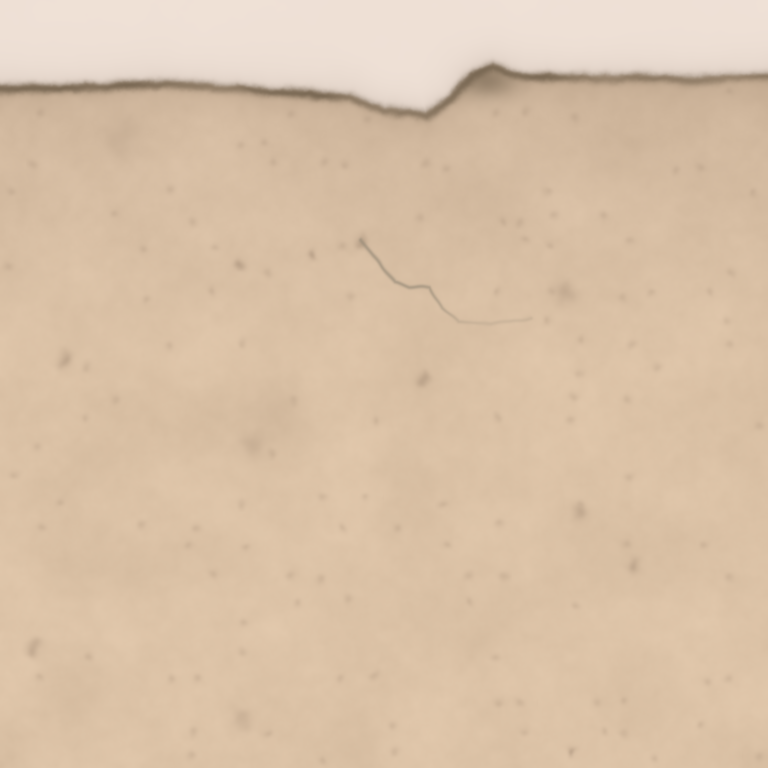
Give the GLSL for this texture, as a WebGL 2 fragment shader.

```glsl
#version 300 es
precision highp float;
// Aged tan paper with a dark torn rim below a pale backing sheet.
// The rim and a hairline crack are polylines roughened by noise;
// layered value noise mottles the paper, with soft stains and flecks on top.
#define RIM_WIDTH 0.0065
#define RIM_ROUGHNESS 0.007
#define MOTTLE 0.055
#define GRAIN 0.022
#define CRACK_WIDTH 0.0026
#define FLECK_CELLS 30.0
#define FLECK_DENSITY 0.16

uniform vec2 u_resolution;
out vec4 outColor;

const vec3 PAPER = vec3(0.858, 0.758, 0.648);
const vec3 BACKING = vec3(0.935, 0.880, 0.838);
const vec3 SHADOW = vec3(0.840, 0.780, 0.735);
const vec3 RIM = vec3(0.450, 0.385, 0.305);
const vec3 STAIN = vec3(0.560, 0.470, 0.390);
const vec3 CRACK = vec3(0.600, 0.550, 0.475);

const int RIM_POINTS = 16;
const vec2 rimPath[RIM_POINTS] = vec2[](
  vec2(0.0, 0.887), vec2(0.10, 0.887), vec2(0.20, 0.893), vec2(0.27, 0.890),
  vec2(0.35, 0.882), vec2(0.456, 0.876), vec2(0.50, 0.858), vec2(0.555, 0.851),
  vec2(0.586, 0.873), vec2(0.615, 0.903), vec2(0.642, 0.915), vec2(0.68, 0.902),
  vec2(0.74, 0.900), vec2(0.83, 0.901), vec2(0.91, 0.898), vec2(1.0, 0.903));

const int CRACK_POINTS = 9;
const vec2 crackPath[CRACK_POINTS] = vec2[](
  vec2(0.469, 0.688), vec2(0.488, 0.664), vec2(0.514, 0.632),
  vec2(0.534, 0.626), vec2(0.560, 0.625), vec2(0.577, 0.599),
  vec2(0.596, 0.581), vec2(0.638, 0.577), vec2(0.690, 0.586));

// Stains: centre and radius; small ones are darker.
const int STAINS = 14;
const vec3 stains[STAINS] = vec3[](
  vec3(0.312, 0.659, 0.008), vec3(0.406, 0.665, 0.006), vec3(0.469, 0.685, 0.009),
  vec3(0.082, 0.534, 0.009), vec3(0.554, 0.505, 0.009), vec3(0.045, 0.157, 0.010),
  vec3(0.745, 0.022, 0.007), vec3(0.314, 0.062, 0.015), vec3(0.752, 0.332, 0.010),
  vec3(0.825, 0.263, 0.010), vec3(0.327, 0.418, 0.016), vec3(0.160, 0.820, 0.025),
  vec3(0.355, 0.465, 0.040), vec3(0.735, 0.618, 0.012));

float hash(vec2 p) {
  vec3 q = fract(vec3(p.xyx) * 0.1031);
  q += dot(q, q.yzx + 33.33);
  return fract((q.x + q.y) * q.z);
}

float noise(vec2 p) {
  vec2 cell = floor(p), f = fract(p);
  f = f * f * (3.0 - 2.0 * f);
  return mix(mix(hash(cell), hash(cell + vec2(1, 0)), f.x),
             mix(hash(cell + vec2(0, 1)), hash(cell + 1.0), f.x), f.y);
}

float fbm(vec2 p) {
  float sum = 0.0, amp = 0.5;
  for (int i = 0; i < 4; i++) {
    sum += amp * noise(p);
    p = mat2(1.6, 1.2, -1.2, 1.6) * p + 7.3;
    amp *= 0.5;
  }
  return sum / 0.9375;
}

float segment(vec2 p, vec2 a, vec2 b) {
  vec2 ab = b - a;
  return length(p - a - ab * clamp(dot(p - a, ab) / dot(ab, ab), 0.0, 1.0));
}

float gauss(float d, float width) { return exp(-d * d / (width * width)); }

// Signed distance to the torn rim, positive over the backing.
float rimDistance(vec2 p) {
  float dist = 1.0, height = 0.0;
  for (int i = 0; i < RIM_POINTS - 1; i++) {
    vec2 a = rimPath[i], b = rimPath[i + 1];
    dist = min(dist, segment(p, a, b));
    if (p.x >= a.x) height = mix(a.y, b.y, (p.x - a.x) / (b.x - a.x));
  }
  return p.y > height ? dist : -dist;
}

void main() {
  vec2 uv = gl_FragCoord.xy / u_resolution;
  float rim = rimDistance(uv) + RIM_ROUGHNESS * (fbm(uv * 45.0) - 0.5);

  // Paper: broad mottling, fine grain, dimmer toward the rim.
  vec3 paper = PAPER + MOTTLE * (fbm(uv * 11.0) - 0.5) + GRAIN * (fbm(uv * 70.0) - 0.5);
  paper -= vec3(0.028, 0.026, 0.018) * smoothstep(0.45, 0.92, uv.y);
  paper -= 0.02 * smoothstep(0.6, 1.0, uv.x) * smoothstep(0.6, 0.9, uv.y);

  // Placed stains, then scattered faint flecks.
  vec2 wobble = 0.012 * (vec2(noise(uv * 60.0), noise(uv * 60.0 + 40.0)) - 0.5);
  for (int i = 0; i < STAINS; i++) {
    float strength = min(0.0032 / stains[i].z, 0.36);
    paper = mix(paper, STAIN, strength * gauss(length(uv + wobble - stains[i].xy), stains[i].z));
  }
  vec2 cell = floor(uv * FLECK_CELLS);
  vec2 centre = 0.3 + 0.4 * vec2(hash(cell + 3.0), hash(cell + 91.0));
  float fleck = gauss(length(fract((uv + wobble * 0.5) * FLECK_CELLS) - centre), 0.17);
  paper = mix(paper, STAIN, 0.16 * fleck * step(hash(cell + 17.0), FLECK_DENSITY));

  // Hairline crack, fading toward its right end.
  float crack = 1.0;
  for (int i = 0; i < CRACK_POINTS - 1; i++)
    crack = min(crack, segment(uv + wobble * 0.3, crackPath[i], crackPath[i + 1]));
  float crackFade = mix(0.65, 0.2, smoothstep(0.54, 0.62, uv.x));
  paper = mix(paper, CRACK, crackFade * gauss(crack, CRACK_WIDTH));

  // Backing with a soft shadow along the tear.
  vec3 backing = BACKING + 0.008 * (fbm(uv * 14.0) - 0.5);
  backing = mix(backing, SHADOW, 0.75 * exp(-max(rim, 0.0) / 0.018));
  vec3 color = mix(paper, backing, smoothstep(-0.003, 0.004, rim));

  // Dark rim, brown bleed beneath it, and the raised fold.
  float bleed = exp(min(rim, 0.0) / 0.022) * (1.0 - smoothstep(-0.003, 0.004, rim));
  color = mix(color, STAIN, 0.28 * bleed);
  float fold = gauss(length((uv - vec2(0.635, 0.895)) * vec2(0.6, 1.0)), 0.022);
  color = mix(color, RIM, 0.6 * fold * (1.0 - smoothstep(-0.002, 0.005, rim)));
  float ink = mix(0.5, 0.9, noise(vec2(uv.x * 24.0, 2.0)));
  ink *= mix(1.0, 0.75, smoothstep(0.70, 0.78, uv.x));
  color = mix(color, RIM, ink * gauss(rim + 0.002, RIM_WIDTH));

  outColor = vec4(color, 1.0);
}
```
